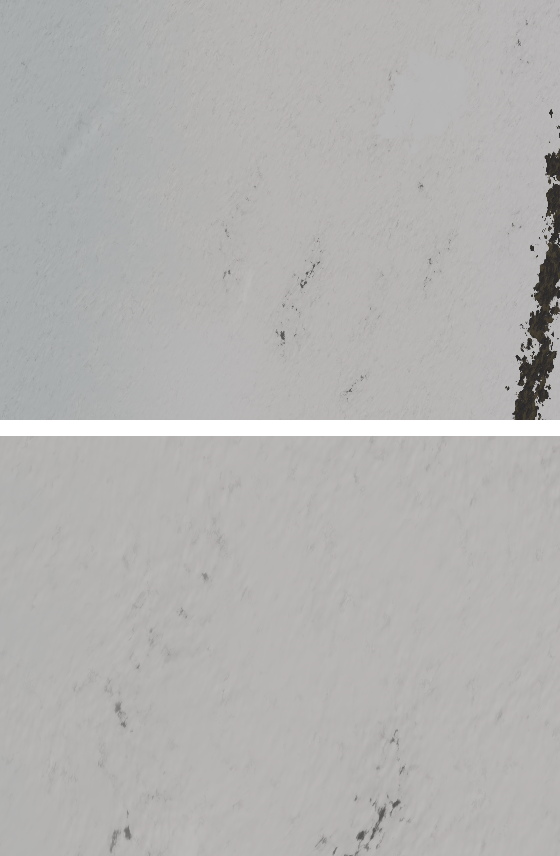
Top, the full canvas; bottom, a detail of the centre.
Give the GLSL for this texture, as a Shadertoy shader.

```glsl
// Aerial view of a pale wind-combed snow slope with dirt streaks and a rock band at the right.
const vec3 SNOW_WARM = vec3(0.716, 0.707, 0.701);
const vec3 SNOW_COOL = vec3(0.661, 0.675, 0.679);
const vec3 SNOW_FRESH = vec3(0.720, 0.717, 0.721);
const vec3 DIRT = vec3(0.28, 0.275, 0.265);
const vec3 ROCK_DARK = vec3(0.18, 0.17, 0.17);
const vec3 ROCK_MOSS = vec3(0.275, 0.25, 0.20);

// Dirt streaks: centre x, centre y, half length, strength.
const vec4 STREAKS[9] = vec4[9](
    vec4(0.715, 0.300, 0.140, 1.00), vec4(1.040, 0.380, 0.095, 0.80),
    vec4(1.220, 0.460, 0.065, 0.90), vec4(0.895, 0.290, 0.085, 0.68),
    vec4(0.850, 0.080, 0.055, 0.66), vec4(1.010, 0.570, 0.045, 0.70),
    vec4(1.255, 0.910, 0.100, 0.62), vec4(0.920, 0.730, 0.120, 0.50),
    vec4(0.560, 0.430, 0.180, 0.48));

vec2 hash2(vec2 cell) {
    vec2 k = vec2(dot(cell, vec2(127.1, 311.7)), dot(cell, vec2(269.5, 183.3)));
    return fract(sin(k) * 43758.5);
}

// Distances to the nearest and second nearest jittered cell points.
vec2 cellDistances(vec2 p) {
    vec2 cell = floor(p), best = vec2(4.0);
    for (int i = 0; i < 9; i++) {
        vec2 c = cell + vec2(i % 3 - 1, i / 3 - 1);
        float d = length(c + hash2(c) - p);
        best = vec2(min(best.x, d), min(best.y, max(best.x, d)));
    }
    return best;
}

// Cellular octaves, centred near zero.
float layeredCells(vec2 p) {
    float sum = 0.0, amp = 1.0;
    for (int i = 0; i < 3; i++) {
        sum += amp * (cellDistances(p).x - 0.46);
        p = mat2(0.88, 0.47, -0.47, 0.88) * p * 2.1 + 7.3;
        amp *= 0.6;
    }
    return sum;
}

// Thin lines along the cell borders.
float borderLines(vec2 p, float width) {
    vec2 d = cellDistances(p);
    return smoothstep(width, 0.0, d.y - d.x);
}

// Smooth broad variation from layered sines.
float waves(vec2 p) {
    return (sin(p.x + 1.7 * sin(p.y * 0.8)) + sin(p.y * 1.3 + 1.4 * sin(p.x * 0.9 + 2.0))) / 2.0;
}

// Soft leaning streak mask.
float streak(vec2 d, float halfLength, float width, float lean) {
    vec2 q = vec2((d.x - lean * d.y) / width, d.y / halfLength);
    return exp(-q.x * q.x - q.y * q.y * q.y * q.y);
}

float dirtMask(vec2 p) {
    float mask = 0.0;
    for (int i = 0; i < 9; i++) {
        vec4 s = STREAKS[i];
        mask = max(mask, s.w * streak(p - s.xy, s.z, 0.013 + 0.16 * s.z, 0.3));
    }
    return mask;
}

// Distance to the curved rock band, negative inside.
float rockBand(vec2 p) {
    float centre = 1.247 + 0.24 * p.y - 0.14 * p.y * p.y;
    return abs(p.x - centre) - 0.021 + 0.06 * smoothstep(0.6, 0.85, p.y);
}

void mainImage(out vec4 fragColor, in vec2 fragCoord) {
    vec2 p = fragCoord / iResolution.y;
    vec2 warped = p + 0.007 * vec2(waves(p * 23.0), waves(p.yx * 19.0 + 4.0));

    // Wind grain follows the lean of the slope; clumps vary its strength.
    vec2 slopeUv = vec2(warped.x - 0.34 * warped.y, warped.y);
    vec2 grainUv = slopeUv * vec2(76.0, 34.0);
    float height = layeredCells(grainUv);
    float relief = layeredCells(grainUv + vec2(0.2, -0.15)) - height;
    float fine = layeredCells(grainUv * 2.1 + 41.0);
    float rough = layeredCells(warped * vec2(58.0, 40.0) + 19.0);
    float clumps = layeredCells(warped * vec2(17.0, 11.0) + 3.0);
    float broad = waves(p * 6.0 + 1.0);

    // Smooth fresh patches.
    vec2 patchUv = warped - vec2(1.005, 0.757);
    patchUv.x -= 0.35 * patchUv.y;
    float reach = length(patchUv / vec2(0.088, 0.092)) + 0.8 * clumps + 0.3 * rough;
    float fresh = smoothstep(1.05 + 0.5 * smoothstep(-0.05, 0.09, patchUv.x + patchUv.y), 0.8, reach);
    float calm = max(fresh, 0.6 * streak(p - vec2(0.5, 0.08), 0.17, 0.17, 0.0));

    // Snow tone and grain.
    float warmth = smoothstep(0.08, 0.6, p.x + 0.04 * broad - 0.1 * (p.y - 0.5) + 0.12 * clumps);
    vec3 color = mix(SNOW_COOL, SNOW_WARM, warmth);
    color = mix(color, SNOW_FRESH, max(calm, 0.5 * smoothstep(0.9, 1.25, p.x)));
    float dirt = dirtMask(warped) * clamp(0.95 + 0.9 * clumps, 0.5, 1.2);
    float strength = clamp(0.9 + 1.1 * clumps + 0.2 * broad + dirt, 0.3, 2.0);
    float broken = smoothstep(-0.05, 0.35, rough);
    float lines = borderLines(slopeUv * vec2(46.0, 17.0) + 0.4 * fine, 0.14) * broken;
    float pits = smoothstep(0.12, 0.45, fine) * smoothstep(-0.2, 0.4, rough);
    float grain = 0.016 * relief - 0.008 * height - 0.008 * fine - 0.03 * pits - 0.026 * lines;
    color += grain * strength * (1.0 - 0.85 * calm) - 0.006 * clumps;

    // Bright ridges with shaded flanks.
    vec2 ridge = warped - vec2(0.22, 0.68);
    float ridges = streak(ridge, 0.085, 0.022, 0.9) + streak(warped - vec2(0.582, 0.305), 0.07, 0.01, 0.35);
    color += 0.02 * ridges * smoothstep(0.35, -0.2, rough);
    color -= streak(ridge + vec2(0.045, 0.0), 0.08, 0.018, 0.8) * (0.01 + 0.06 * max(rough, 0.0));

    // Dirt stains and broken specks.
    color -= dirt * (0.016 + 0.10 * max(rough, 0.0)) * (1.0 - fresh);
    float speckNoise = 0.75 * rough + 0.5 * fine + 0.25 * clumps;
    float specks = smoothstep(0.0, 0.36, speckNoise - mix(0.46, 0.03, dirt)) * smoothstep(0.15, 0.75, dirt);
    color = mix(color, DIRT, specks * 0.8 * (1.0 - fresh));

    // Rock band with ragged snow pockets and loose stones.
    float band = rockBand(warped);
    float rock = smoothstep(0.003, -0.003, band + 0.06 * clumps + 0.022 * rough + 0.005 * fine);
    float stones = smoothstep(0.0, 0.12, rough + 0.5 * clumps - 0.36 - 6.0 * max(band, 0.0));
    rock = max(rock, stones * smoothstep(0.06, 0.02, band));
    vec3 rockColor = mix(ROCK_DARK, ROCK_MOSS, smoothstep(-0.25, 0.3, height + 0.5 * fine));
    fragColor = vec4(mix(color, rockColor + 0.05 * relief, rock), 1.0);
}
```
